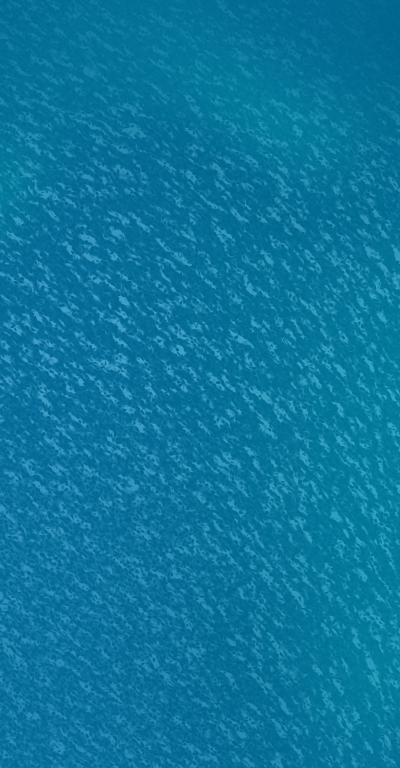
Write a WebGL 2 fragment shader that draws this texture.

```glsl
#version 300 es
precision highp float;
// Open water seen from above: broad drifts of blue and teal under slanted,
// crumbling glints. Scattered soft ellipses form the wave crests, and they
// brighten a cellular chop of small facets and thin webs.

#define CREST_CELLS 27.0
#define SMALL_CREST_CELLS 46.0
#define FACET_CELLS 74.0
#define WEB_CELLS 88.0
#define GLINT_COLOR vec3(0.175, 0.150, 0.140)
#define GLINT_RANGE vec2(0.20, 1.50)
#define DEEP_COLOR vec3(0.006, 0.406, 0.568)
#define BLUE_COLOR vec3(0.016, 0.418, 0.594)
#define TEAL_COLOR vec3(0.010, 0.492, 0.610)
#define RIPPLE_CONTRAST 0.032

uniform vec2 u_resolution;
out vec4 fragColor;

vec3 hash3(vec2 cell) {
    vec3 h = fract(cell.xyx * vec3(0.1031, 0.1030, 0.0973));
    h += dot(h, h.yxz + 33.33);
    return fract((h.xxy + h.yzz) * h.zyx);
}

mat2 rotation(float angle) {
    float c = cos(angle), s = sin(angle);
    return mat2(c, -s, s, c);
}

float blob(vec2 uv, vec2 center, vec2 radius) {
    vec2 d = (uv - center) / radius;
    return exp(-dot(d, d));
}

// Distances to the nearest and second nearest random cell point
vec2 cellDistances(vec2 p) {
    vec2 home = floor(p);
    vec2 dist = vec2(9.0);
    for (int j = -1; j <= 1; j++) {
        for (int i = -1; i <= 1; i++) {
            vec2 cell = home + vec2(i, j);
            float d = length(cell + hash3(cell).xy - p);
            dist = vec2(min(dist.x, d), min(dist.y, max(dist.x, d)));
        }
    }
    return dist;
}

// Crests fall to the right, steeper towards the right-hand side
float crestAngle(vec2 p) {
    float y = p.y * u_resolution.x / u_resolution.y;
    float steep = smoothstep(0.2, 1.0, p.x) * (1.0 - smoothstep(0.5, 0.95, y));
    return -mix(0.66, 1.02, steep) + 0.15 * smoothstep(0.7, 1.0, y);
}

// One soft, randomly turned ellipse per cell
float crests(vec2 p, float cells, float seed) {
    vec2 grid = p * cells;
    vec2 home = floor(grid);
    float sum = 0.0;
    for (int j = -1; j <= 1; j++) {
        for (int i = -1; i <= 1; i++) {
            vec2 cell = home + vec2(i, j);
            vec3 h = hash3(cell + seed);
            float turn = 0.4 * (fract(h.z * 7.3) - 0.5);
            vec2 d = rotation(crestAngle(cell / cells) + turn) * (grid - cell - h.xy);
            d /= vec2(0.65 + 0.35 * h.z, 0.29);
            float f = max(0.0, 1.0 - dot(d, d));
            sum += f * f * h.z;
        }
    }
    return sum;
}

// Large, smooth drifts of colour
vec3 waterColor(vec2 uv) {
    vec2 w = uv + 0.04 * sin(uv.yx * vec2(9.0, 7.0) + vec2(0.6, 2.1));
    float blue = (1.0 - smoothstep(0.1, 0.75, w.x)) * (1.0 - smoothstep(0.55, 0.95, w.y));
    float teal = 0.85 * blob(w, vec2(1.0, 0.45), vec2(0.42, 0.33))
               + 0.60 * blob(w, vec2(0.72, 0.87), vec2(0.32, 0.07))
               + 0.75 * blob(w, vec2(0.0, 0.79), vec2(0.14, 0.06))
               + 0.50 * blob(w, vec2(1.0, 0.13), vec2(0.22, 0.12))
               + 0.35 * blob(w, vec2(0.25, 0.93), vec2(0.5, 0.12));
    float shade = 0.6 * blob(w, vec2(0.75, 0.76), vec2(0.35, 0.05))
                + 1.0 * blob(w, vec2(1.05, 0.92), vec2(0.16, 0.16))
                + 0.4 * blob(w, vec2(0.65, 0.17), vec2(0.22, 0.12));
    vec3 color = mix(mix(DEEP_COLOR, BLUE_COLOR, blue), TEAL_COLOR, min(teal, 1.0));
    return color - shade * vec3(0.004, 0.027, 0.025);
}

void main() {
    vec2 uv = gl_FragCoord.xy / u_resolution;
    vec2 p = gl_FragCoord.xy / u_resolution.x;
    vec2 warped = p + 0.002 * sin(p.yx * vec2(97.0, 83.0) + 3.0 * sin(p * 37.0));

    // Small facets and webs, drawn out along the crests
    vec2 along = rotation(-0.75) * warped;
    float facet = 1.0 - smoothstep(0.1, 0.8, cellDistances(along * vec2(0.8, 1.3) * FACET_CELLS).x);
    vec2 border = cellDistances(along * vec2(0.9, 1.2) * WEB_CELLS + 17.0);
    float web = 1.0 - smoothstep(0.0, 0.75, border.y - border.x);
    float grain = 0.5 * (facet + web);

    // Crests, clear across the middle, choppy at lower left, calm at the top
    float crest = crests(warped, CREST_CELLS, 3.0)
                + 0.75 * crests(warped, SMALL_CREST_CELLS, 71.0);
    float chop = (1.0 - smoothstep(0.25, 0.6, uv.y)) * (1.0 - smoothstep(0.3, 0.9, uv.x));
    float calm = smoothstep(0.7, 0.98, uv.y) * 0.68
               + 0.25 * blob(uv, vec2(1.0, 0.95), vec2(0.25, 0.2))
               + 0.2 * (1.0 - smoothstep(0.05, 0.4, uv.y));
    float strength = 1.0 - calm + 0.3 * blob(uv, vec2(0.3, 0.55), vec2(0.45, 0.14));
    float swell = mix(0.20, 0.38, chop) + crest * mix(1.0, 0.65, chop);
    float glint = smoothstep(GLINT_RANGE.x, GLINT_RANGE.y, 1.9 * swell * grain) * strength;

    vec3 color = waterColor(uv) + GLINT_COLOR * glint;
    color += RIPPLE_CONTRAST * (grain - 0.4) * vec3(0.5, 1.0, 1.0) * (0.5 + 0.5 * strength);
    fragColor = vec4(clamp(color, 0.0, 1.0), 1.0);
}
```
